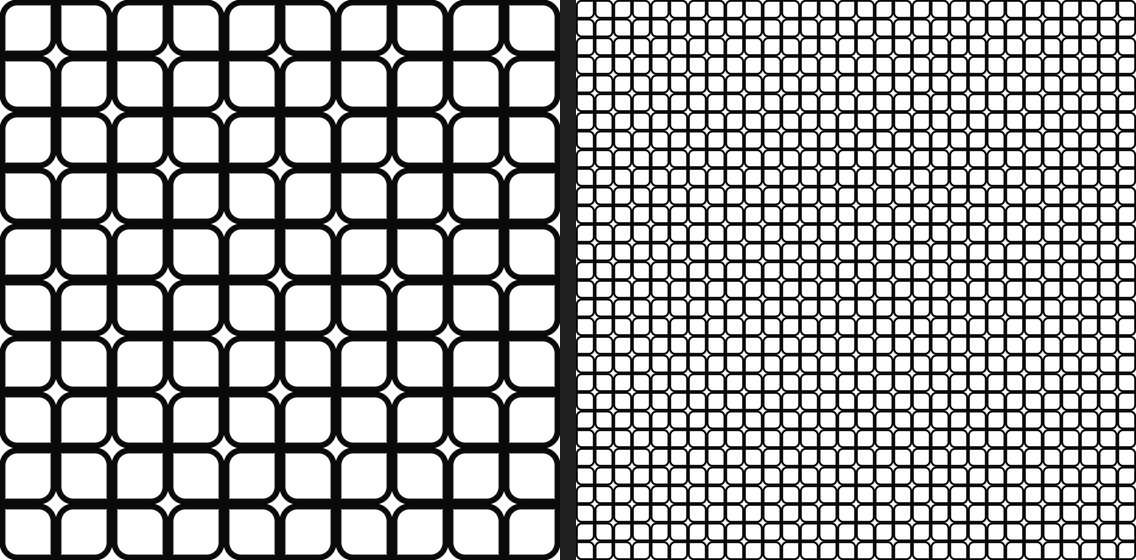
Left: one tile. Right: repeated 3 by 3.
Write a three.js fragment shader that draws this pattern.

```glsl
// Black lattice of rounded double-line squares with four-pointed white stars at alternate crossings.
#define REPEATS 5.0      // repeats across and down, each holding 2 x 2 panes
#define STROKE 0.097     // outline width, in panes
#define RADIUS 0.31      // outer radius of a rounded corner, in panes
#define INK vec3(0.04)
#define PAPER vec3(1.0)

varying vec2 vUv;

// Signed distance to a unit pane, rounded only at its lower left and upper right
float paneDistance(vec2 p) {
  float radius = p.x * p.y > 0.0 ? RADIUS : 0.0;
  vec2 q = abs(p) - 0.5 + radius;
  return length(max(q, 0.0)) + min(max(q.x, q.y), 0.0) - radius;
}

void main() {
  vec2 grid = vUv * REPEATS * 2.0;
  vec2 cell = floor(grid);
  vec2 p = fract(grid) - 0.5;

  // Mirror every other pane so that rounded corners meet
  if (mod(cell.x + cell.y, 2.0) > 0.5) p.x = -p.x;

  float d = paneDistance(p);
  float soft = max(fwidth(grid.x), fwidth(grid.y));

  // White inside the outline, and in the star left between rounded corners;
  // the star fades from zero so that touching straight edges stay solid
  float inside = 1.0 - smoothstep(-0.7 * soft, 0.7 * soft, d + STROKE);
  float star = clamp(d / soft, 0.0, 1.0);

  gl_FragColor = vec4(mix(INK, PAPER, max(inside, star)), 1.0);
}
```
